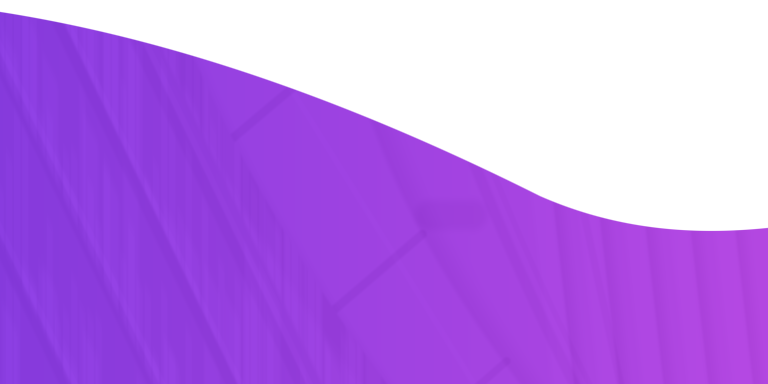
This background is drawn by a Shadertoy shader. Its source:

```glsl
// A violet-to-magenta panel under a white sweeping wave, with faint facades.
// Two cubics form the wave; curved edges, soft segments and hashed column
// streaks shift the tone of a horizontal gradient.

float hash(vec2 p) {
    return fract(sin(dot(p, vec2(127.1, 311.7))) * 43758.5);
}

// Depth of the wave below the top edge
float waveDepth(float x) {
    float t = x / 1.406;
    float u = (x - 1.406) / 0.594;
    float fall = 0.031 + t * (0.219 + t * (0.297 - 0.0365 * t));
    float bowl = 0.5105 + u * (0.261 + u * (-0.212 + 0.034 * u));
    return x < 1.406 ? fall : bowl;
}

// Soft line around a signed offset
float stroke(float offset, float width) {
    return 1.0 - smoothstep(0.4 * width, width, abs(offset));
}

float segment(vec2 p, vec2 a, vec2 b, float width) {
    vec2 ab = b - a;
    float t = clamp(dot(p - a, ab) / dot(ab, ab), 0.0, 1.0);
    return stroke(length(p - a - ab * t), width);
}

// Ragged upright columns, cut off by slanted floors
float streaks(vec2 p, float count, float slant) {
    float column = floor(p.x * count);
    float across = fract(p.x * count);
    float level = (slant + 0.31) / 0.22;
    float reach = hash(vec2(column, floor(level)));
    float body = smoothstep(0.0, 0.2, across) * smoothstep(1.0, 0.75, across);
    float rise = fract(level);
    return body * smoothstep(0.0, 0.08, rise)
        * (1.0 - smoothstep(reach - 0.06, reach + 0.06, rise));
}

// Left facade: slanted floors crossed by streaks
float leftFacade(vec2 p) {
    float slant = p.x - 0.48 * p.y;
    float tone = 0.014 * streaks(p, 19.0, slant) + 0.011 * streaks(p + 0.37, 47.0, slant);
    for (int i = 0; i < 4; i++) {
        float k = float(i);
        float offset = slant - (-0.31 + 0.24 * k - 0.012 * k * k);
        tone -= 0.014 * stroke(offset, 0.022);
        tone += 0.010 * stroke(offset - 0.025, 0.012);
    }
    return tone - 0.012;
}

// Middle facade: large panes between curved ribs
float middleFacade(vec2 p) {
    float e = p.y - 0.3125;
    float rib = p.x - (0.964 + 0.369 * e + 0.29 * e * e);
    float f = p.y - 0.43;
    float farRib = p.x - (1.237 + 0.40 * f + 0.093 * f * f);
    float tone = -0.022 * smoothstep(-0.01, 0.01, rib) * (1.0 - smoothstep(0.0, 0.09, rib));
    tone -= 0.018 * stroke(farRib, 0.022);
    tone -= 0.010 * stroke(farRib - 0.04, 0.012);
    tone += 0.006 * stroke(p.x - 0.77 - 0.62 * (p.y - 0.25), 0.012);
    tone -= 0.026 * segment(p, vec2(0.60, 0.365), vec2(0.76, 0.23), 0.016);
    tone -= 0.026 * segment(p, vec2(0.87, 0.807), vec2(1.10, 0.61), 0.016);
    tone -= 0.022 * segment(p, vec2(1.24, 1.01), vec2(1.32, 0.94), 0.014);
    tone -= 0.020 * segment(p, vec2(1.12, 0.56), vec2(1.23, 0.56), 0.055);
    return tone;
}

// Right facade: nearly upright fins, each dark then fading to light
float rightFacade(vec2 p) {
    float x = p.x - 0.115 * (p.y - 0.6);
    float tone = -0.014 * stroke(x - 1.53 - 0.1 * (p.y - 0.6), 0.014);
    for (int i = 0; i < 5; i++) {
        float offset = x - 1.45 - 0.1165 * float(i);
        tone -= 0.022 * smoothstep(-0.006, 0.004, offset)
            * (1.0 - smoothstep(0.0, 0.045, offset));
        tone += 0.008 * stroke(offset + 0.03, 0.035);
    }
    return tone;
}

void mainImage(out vec4 fragColor, in vec2 fragCoord) {
    // Position with depth measured downward; the canvas is two units wide
    vec2 p = fragCoord / iResolution.xy;
    p = vec2(2.0 * p.x, 1.0 - p.y);

    // Main boundary between left and middle facades
    float e = p.y - 0.156;
    float boundary = p.x - (0.508 + 0.44 * e + 0.18 * e * e);
    float tone = mix(leftFacade(p), middleFacade(p) + 0.008,
        smoothstep(-0.006, 0.006, boundary));
    tone -= 0.012 * stroke(boundary + 0.03, 0.06);
    tone += rightFacade(p);

    vec3 violet = vec3(0.535, 0.237, 0.875);
    vec3 magenta = vec3(0.695, 0.272, 0.873);
    vec3 color = mix(violet, magenta, 0.5 * p.x);
    color += tone * vec3(1.0, 0.8, 1.1);

    // White sky above the wave
    float edge = p.y - waveDepth(p.x);
    float panel = smoothstep(-0.7, 0.7, edge / fwidth(edge));
    fragColor = vec4(mix(vec3(1.0), color, panel), 1.0);
}
```
